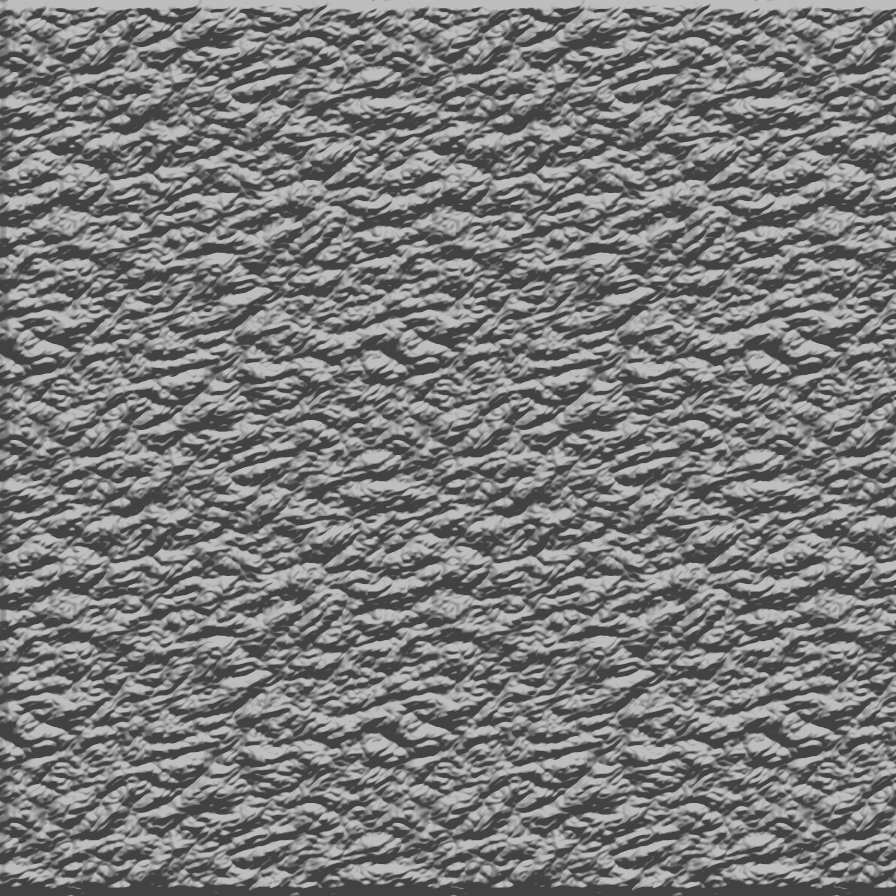
Write a Shadertoy shader that draws this texture.

```glsl
// Rough grey rock relief, lit from above, tiled a little over twice each way.
// Folded octaves of periodic, sheared gradient noise give creased lumps; their
// slopes form a normal for diffuse shading. A thin bevel runs along the border.

#define REPEATS 2.34              // tiles across and down
#define CELLS vec2(8.0, 12.0)     // coarsest noise cells per tile
#define SHEAR 3.0                 // whole cells climbed per tile, tilts the streaks
#define OCTAVES 3
#define RELIEF 0.076              // height of the bumps
#define CREASE 0.04               // rounding of the creases between lumps
#define SLOPE_STEP 0.004          // sampling distance for slopes, in tiles
#define BEVEL_WIDTH 0.013         // border, in canvas units
#define LIGHT_DIR vec3(0.1, 0.87, 0.45)
#define SHADOW_GREY 0.26
#define LIT_GREY 0.81             // full light, before the cap
#define MAX_GREY 0.745

// Random unit vector for a lattice corner; crossing a tile side undoes the shear
vec2 cornerGradient(vec2 corner, float scale, float seed) {
    vec2 period = CELLS * scale;
    corner.y += SHEAR * scale * floor(corner.x / period.x + 0.001);
    corner = mod(corner + 0.5, period) - 0.5;
    float h = fract(sin(dot(corner, vec2(127.1, 311.7)) + seed * 74.7) * 43758.5453);
    return vec2(cos(6.28318 * h), sin(6.28318 * h));
}

// Gradient noise that wraps with the sheared tile
float periodicNoise(vec2 p, float scale, float seed) {
    vec2 cell = floor(p);
    vec2 f = p - cell;
    vec2 u = f * f * f * (f * (f * 6.0 - 15.0) + 10.0);
    vec2 right = vec2(1.0, 0.0);
    vec2 up = vec2(0.0, 1.0);
    float a = dot(cornerGradient(cell, scale, seed), f);
    float b = dot(cornerGradient(cell + right, scale, seed), f - right);
    float c = dot(cornerGradient(cell + up, scale, seed), f - up);
    float d = dot(cornerGradient(cell + 1.0, scale, seed), f - 1.0);
    return mix(mix(a, b, u.x), mix(c, d, u.x), u.y);
}

// Rock height at a point in tile units: lumps parted by creases
float rockHeight(vec2 tile) {
    vec2 p = tile * CELLS - vec2(0.0, SHEAR * tile.x);
    float height = 0.0;
    float amplitude = 1.0;
    float scale = 1.0;
    for (int i = 0; i < OCTAVES; i++) {
        float n = periodicNoise(p * scale, scale, float(i) + 1.0);
        height += amplitude * sqrt(n * n + CREASE * CREASE);
        amplitude *= 0.5;
        scale *= 2.0;
    }
    return height;
}

void mainImage(out vec4 fragColor, in vec2 fragCoord) {
    vec2 uv = fragCoord / iResolution.xy;
    vec2 tile = fract(uv * REPEATS);

    // Surface slopes by central differences
    vec2 dx = vec2(SLOPE_STEP, 0.0);
    vec2 dy = dx.yx;
    vec2 rise = vec2(rockHeight(tile + dx) - rockHeight(tile - dx),
                     rockHeight(tile + dy) - rockHeight(tile - dy));
    vec2 facing = -rise * RELIEF / (2.0 * SLOPE_STEP);

    // Border bevel: faces up at the top, down at the bottom, aside at the left
    vec2 low = 1.0 - smoothstep(0.4 * BEVEL_WIDTH, BEVEL_WIDTH, uv);
    float top = smoothstep(1.0 - BEVEL_WIDTH, 1.0 - 0.4 * BEVEL_WIDTH, uv.y);
    facing += vec2(-1.2 * low.x, 2.0 * (top - low.y));

    // Diffuse light with flat shadows and capped highlights
    vec3 normal = normalize(vec3(facing, 1.0));
    float diffuse = max(dot(normal, normalize(LIGHT_DIR)), 0.0);
    float grey = min(mix(SHADOW_GREY, LIT_GREY, diffuse), MAX_GREY);
    fragColor = vec4(vec3(grey), 1.0);
}
```
